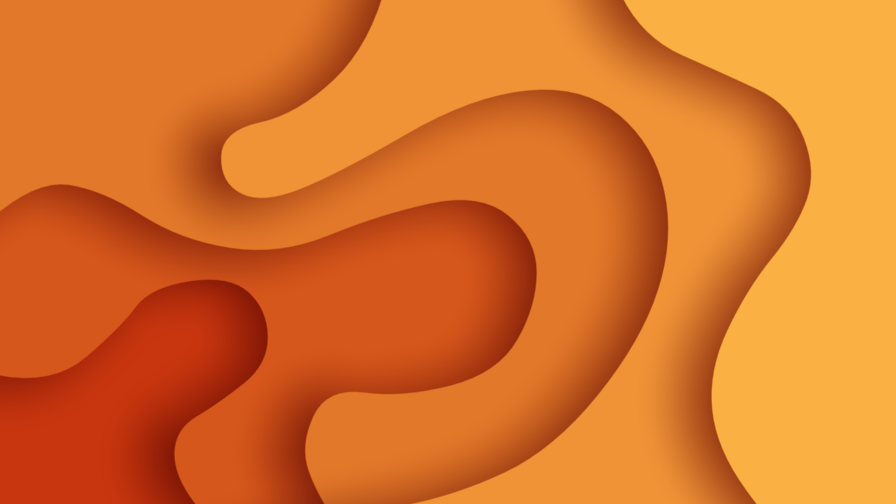
A Shadertoy shader for this background:

```glsl
const int CONTROLS = 18;
const int STEPS = 8;
const float CANVAS_HEIGHT = 432.0;

// Point on a quadratic curve
vec2 curvePoint(vec2 a, vec2 b, vec2 c, float t) {
    return mix(mix(a, b, t), mix(b, c, t), t);
}

float segmentDistanceSquared(vec2 p, vec2 a, vec2 b) {
    vec2 edge = b - a;
    vec2 toPoint = p - a;
    vec2 gap = toPoint - edge * clamp(dot(toPoint, edge) / dot(edge, edge), 0.0, 1.0);
    return dot(gap, gap);
}

// Does a horizontal ray from p cross the segment?
bool crosses(vec2 p, vec2 a, vec2 b) {
    if ((a.y > p.y) == (b.y > p.y)) return false;
    return p.x < a.x + (b.x - a.x) * (p.y - a.y) / (b.y - a.y);
}

// Signed distance to a closed quadratic spline, negative inside
float splineDistance(vec2 p, vec2 controls[CONTROLS]) {
    float nearest = 1e9;
    float side = 1.0;
    for (int i = 0; i < CONTROLS; i++) {
        vec2 control = controls[i];
        vec2 start = 0.5 * (controls[(i + CONTROLS - 1) % CONTROLS] + control);
        vec2 end = 0.5 * (control + controls[(i + 1) % CONTROLS]);
        vec2 a = start;
        for (int k = 1; k <= STEPS; k++) {
            vec2 b = curvePoint(start, control, end, float(k) / float(STEPS));
            nearest = min(nearest, segmentDistanceSquared(p, a, b));
            if (crosses(p, a, b)) side = -side;
            a = b;
        }
    }
    return side * sqrt(nearest);
}

// Lay a sheet with a cut-out over the colour below, casting a soft shadow
vec3 laySheet(vec3 below, vec3 sheetColor, vec2 p, float pixel, vec2 cutout[CONTROLS]) {
    const vec2 shadowOffset = vec2(-21.0, -3.0);
    const vec3 shadowTint = vec3(0.55, 0.25, 0.20);
    float shade = smoothstep(-45.0, 52.0, splineDistance(p - shadowOffset, cutout));
    float cover = smoothstep(-pixel, pixel, splineDistance(p, cutout));
    return mix(below * mix(vec3(1.0), shadowTint, shade), sheetColor, cover);
}

void mainImage(out vec4 fragColor, in vec2 fragCoord) {
    float pixel = CANVAS_HEIGHT / iResolution.y;
    vec2 p = fragCoord * pixel;

    // Palette, deepest first
    const vec3 red = vec3(0.78, 0.21, 0.055);
    const vec3 rust = vec3(0.84, 0.34, 0.105);
    const vec3 orange = vec3(0.885, 0.47, 0.16);
    const vec3 apricot = vec3(0.94, 0.575, 0.215);
    const vec3 yellow = vec3(0.985, 0.69, 0.265);

    // Spline controls of each cut-out
    vec2 redPool[CONTROLS] = vec2[CONTROLS](
        vec2(-50, 120), vec2(45, 101), vec2(104, 152), vec2(129, 186), vec2(197, 196), vec2(229, 167),
        vec2(230, 120), vec2(187, 86), vec2(150, 64), vec2(149, 24), vec2(185, -23), vec2(220, -68),
        vec2(240, -128), vec2(200, -208), vec2(0, -218), vec2(-200, -168), vec2(-200, -18), vec2(-150, 132));
    vec2 rustPool[CONTROLS] = vec2[CONTROLS](
        vec2(-50, 207), vec2(30, 278), vec2(88, 269), vec2(155, 226), vec2(240, 213), vec2(325, 248),
        vec2(412, 267), vec2(460, 227), vec2(460, 170), vec2(427, 112), vec2(345, 91), vec2(280, 100),
        vec2(257, 50), vec2(272, 7), vec2(310, -48), vec2(200, -168), vec2(-200, -168), vec2(-200, 132));
    vec2 orangePool[CONTROLS] = vec2[CONTROLS](
        vec2(360, 582), vec2(345, 502), vec2(318, 394), vec2(255, 334), vec2(190, 320), vec2(189, 275),
        vec2(225, 257), vec2(290, 283), vec2(405, 350), vec2(500, 359), vec2(561, 308), vec2(578, 227),
        vec2(550, 140), vec2(475, 47), vec2(390, 7), vec2(300, -10), vec2(-200, -128), vec2(-200, 732));
    vec2 apricotPool[CONTROLS] = vec2[CONTROLS](
        vec2(500, 562), vec2(515, 472), vec2(550, 400), vec2(620, 369), vec2(678, 342), vec2(700, 285),
        vec2(683, 237), vec2(640, 184), vec2(607, 114), vec2(614, 47), vec2(665, -23), vec2(720, -88),
        vec2(760, -188), vec2(700, -268), vec2(-200, -268), vec2(-300, 232), vec2(-200, 732), vec2(450, 732));

    // Stack the sheets from the bottom up
    vec3 color = laySheet(red, rust, p, pixel, redPool);
    color = laySheet(color, orange, p, pixel, rustPool);
    color = laySheet(color, apricot, p, pixel, orangePool);
    color = laySheet(color, yellow, p, pixel, apricotPool);
    fragColor = vec4(color, 1.0);
}
```
